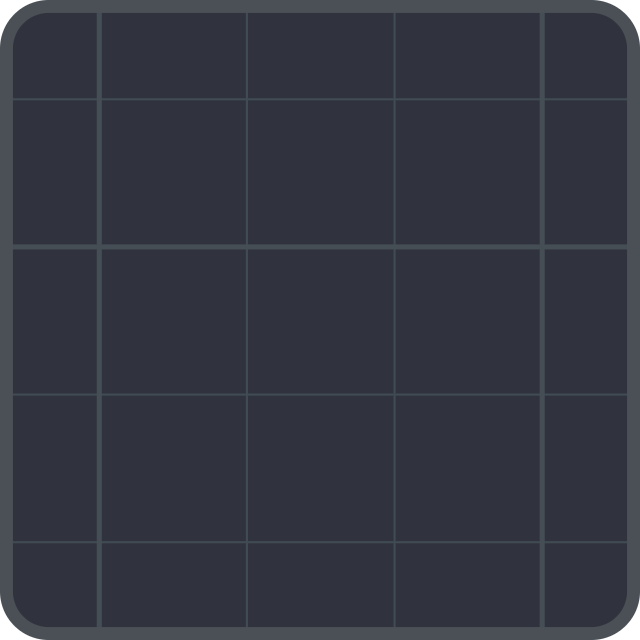
Give the GLSL for this pattern, as a Shadertoy shader.

```glsl
const vec3 PAPER = vec3(1.0);
const vec3 PANEL = vec3(0.19, 0.20, 0.24);
const vec3 FRAME = vec3(0.29, 0.315, 0.335);
const vec3 MINOR_LINE = vec3(0.25, 0.295, 0.325);
const vec3 MAJOR_LINE = vec3(0.27, 0.307, 0.335);

const float GRID_START = 0.1551;
const float GRID_STEP = 0.2307;
const float MAJOR_EVERY = 3.0;
const float MINOR_WIDTH = 0.0032;
const float MAJOR_WIDTH = 0.0078;
const float FRAME_WIDTH = 0.0202;
const float CORNER_RADIUS = 0.076;

float roundedBox(vec2 p, vec2 halfSize, float radius) {
    vec2 q = abs(p) - halfSize + radius;
    return length(max(q, 0.0)) + min(max(q.x, q.y), 0.0) - radius;
}

// Antialiased coverage of a signed distance
float coverage(float d, float pixel) {
    return clamp(0.5 - d / pixel, 0.0, 1.0);
}

// Minor (x) and major (y) coverage of the nearest line along one axis
vec2 gridLine(float t, float majorIndex, float pixel) {
    float cell = (t - GRID_START) / GRID_STEP;
    float index = floor(cell + 0.5);
    float d = abs(cell - index) * GRID_STEP;
    float phase = mod(index - majorIndex + 0.5, MAJOR_EVERY);
    float isMajor = 1.0 - step(1.0, phase);
    float width = mix(MINOR_WIDTH, MAJOR_WIDTH, isMajor);
    float line = coverage(d - 0.5 * width, pixel);
    return line * vec2(1.0 - isMajor, isMajor);
}

void mainImage(out vec4 fragColor, in vec2 fragCoord) {
    vec2 uv = fragCoord / iResolution.xy;
    float pixel = 1.0 / min(iResolution.x, iResolution.y);

    // Grid, with rows counted from the top
    vec2 columns = gridLine(uv.x, 0.0, pixel);
    vec2 rows = gridLine(1.0 - uv.y, 1.0, pixel);
    vec2 lines = max(columns, rows);
    vec3 color = mix(PANEL, MINOR_LINE, lines.x);
    color = mix(color, MAJOR_LINE, lines.y);

    // Rounded frame and the corners outside it
    float edge = roundedBox(uv - 0.5, vec2(0.5), CORNER_RADIUS);
    color = mix(FRAME, color, coverage(edge + FRAME_WIDTH, pixel));
    color = mix(PAPER, color, coverage(edge, pixel));

    fragColor = vec4(color, 1.0);
}
```
